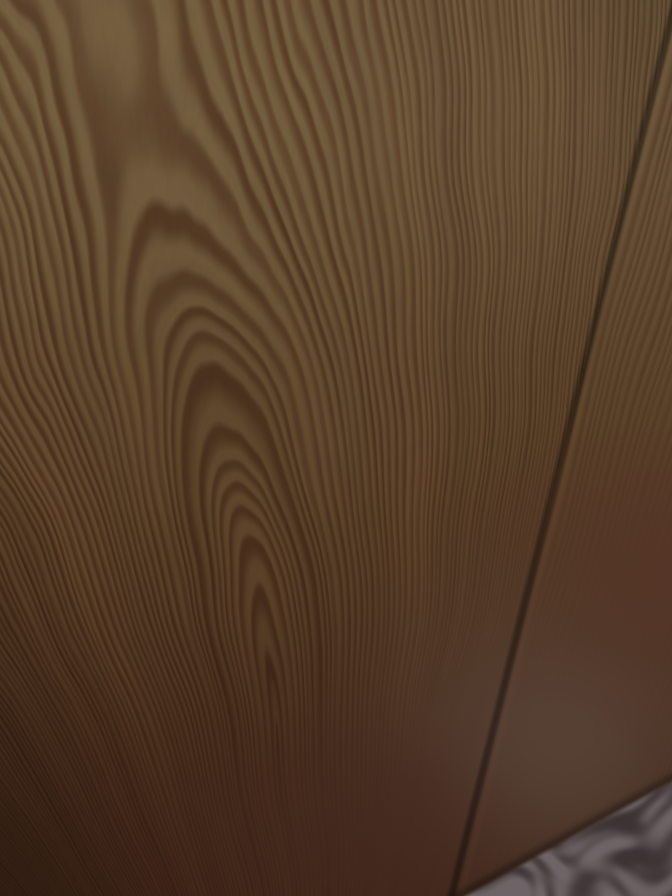
This texture is drawn by a Shadertoy shader. Its source:

```glsl
// Dim wooden panel with cathedral grain, a slanted plank seam and a patch of cloth in the corner.
#define RING_DENSITY 18.0   // growth rings per unit of ring radius
#define ARCH_RISE 0.75      // ring radius gained along the heart line
#define FINE_GRAIN 8.0      // extra ring crowding towards the seam
#define WOBBLE 0.60         // waviness of the rings
#define LATEWOOD vec3(0.77, 0.67, 0.61)
#define WOOD_TOP vec3(0.452, 0.366, 0.250)
#define WOOD_MID vec3(0.375, 0.277, 0.174)
#define WOOD_LOW vec3(0.268, 0.165, 0.105)
#define CLOTH_DARK vec3(0.24, 0.20, 0.20)
#define CLOTH_LIGHT vec3(0.43, 0.39, 0.40)
#define SEAM_WIDTH 0.0038

vec2 hashGradient(vec2 cell) {
    vec3 h = fract(vec3(cell.xyx) * vec3(0.1031, 0.1030, 0.0973));
    h += dot(h, h.yzx + 33.33);
    float angle = 6.2832 * fract((h.x + h.y) * h.z);
    return vec2(cos(angle), sin(angle));
}

// Gradient noise, roughly -0.7 to 0.7
float noise(vec2 p) {
    vec2 i = floor(p), f = p - i;
    vec2 s = f * f * f * (f * (f * 6.0 - 15.0) + 10.0);
    vec2 e = vec2(0.0, 1.0);
    float low = mix(dot(hashGradient(i), f),
                    dot(hashGradient(i + e.yx), f - e.yx), s.x);
    float high = mix(dot(hashGradient(i + e.xy), f - e.xy),
                     dot(hashGradient(i + e.yy), f - e.yy), s.x);
    return mix(low, high, s.y);
}

// Ring count: arches in the middle, open parallel lines at the top, a fan narrowing downwards
float archRings(vec2 p) {
    float heart = 0.325 - 0.05 * p.y - 0.165 * p.y * p.y;
    float fan = 0.07 + 0.19 * p.y;
    float across = (p.x - heart + 0.016 * noise(p * vec2(4.0, 6.0))) / fan;
    float rise = ARCH_RISE * smoothstep(0.12, 0.88, p.y);
    float radius = length(vec2(across, rise));
    float crowd = max(across - 0.85, 0.0);
    float rings = RING_DENSITY * radius + FINE_GRAIN * crowd * crowd;
    rings += WOBBLE * (noise(p * vec2(14.0, 4.5)) + 0.35 * noise(p * vec2(40.0, 9.0)));
    return rings + 0.9 * noise(vec2(rings * 0.4, 0.5));
}

// Darkness of the latewood: soft inner edge, crisper outer edge
float latewood(float rings, float along) {
    float blur = fwidth(rings);
    float s = fract(rings);
    float band = smoothstep(0.18 - 0.5 * blur, 0.66, s)
               * (1.0 - smoothstep(0.76 - 0.5 * blur, 1.0, s));
    float strength = 0.9 + 0.6 * noise(vec2(rings * 0.55, along * 3.0));
    return mix(band, 0.42, smoothstep(0.25, 0.75, blur)) * strength;
}

float glow(vec2 p, vec2 centre, vec2 size) {
    vec2 d = (p - centre) / size;
    return exp(-dot(d, d));
}

vec3 cloth(vec2 p) {
    vec2 bend = vec2(noise(p * 13.0), noise(p * 13.0 + 7.3));
    float swirl = noise(p * vec2(24.0, 30.0) + 1.8 * bend);
    return mix(CLOTH_DARK, CLOTH_LIGHT, smoothstep(-0.45, 0.35, swirl));
}

void mainImage(out vec4 fragColor, in vec2 fragCoord) {
    vec2 p = fragCoord / iResolution.y;
    float pixel = 1.0 / iResolution.y;
    float seam = p.x - (0.504 + 0.25 * p.y);
    float nextPlank = smoothstep(-pixel, pixel, seam);

    // Grain of both planks
    float rings = archRings(p);
    float straight = seam / (0.6 + 0.4 * p.y) * 105.0 + noise(p * vec2(12.0, 4.0));
    straight += 0.9 * noise(vec2(straight * 0.4, 3.5));
    float dark = mix(latewood(rings, p.y), 0.75 * latewood(straight, p.y), nextPlank);

    // Grain fades towards the right, the bottom and the hazy reflections
    float greyHaze = glow(p, vec2(0.62, 0.17), vec2(0.17, 0.15));
    float redHaze = glow(p, vec2(0.75, 0.37), vec2(0.15, 0.12));
    float warmHaze = glow(p, vec2(0.40, 0.07), vec2(0.16, 0.11));
    float haze = clamp(greyHaze + 0.8 * redHaze + 0.5 * warmHaze, 0.0, 0.9);
    float clarity = (1.0 - haze) * mix(1.0, 0.72, smoothstep(0.32, 0.52, p.x));
    clarity *= mix(0.6, 1.0, smoothstep(0.0, 0.38, p.y));
    dark = mix(0.4, dark, clarity);

    // Wood colour and light
    vec3 wood = mix(WOOD_LOW, WOOD_MID, smoothstep(-0.02, 0.55, p.y));
    wood = mix(wood, WOOD_TOP, smoothstep(0.4, 0.95, p.y));
    wood *= mix(0.72, 1.0, smoothstep(-0.1, 0.3, p.x + 0.5 * p.y));
    wood *= 1.0 - 0.08 * smoothstep(0.45, 0.75, p.x) * p.y;
    wood *= mix(vec3(1.0), LATEWOOD, dark);
    float fibre = noise(vec2(rings * 3.7, p.y * 14.0)) + 0.5 * noise(p * vec2(210.0, 45.0));
    float streak = noise(vec2(rings * 0.17, p.y * 1.5 + 4.0));
    wood *= 1.0 + (0.045 * fibre + 0.10 * streak) * (1.0 - haze) * (1.0 - nextPlank);
    wood = mix(wood, vec3(0.365, 0.285, 0.245), 0.75 * greyHaze);
    wood = mix(wood, vec3(0.340, 0.205, 0.160), 0.65 * redHaze);
    wood = mix(wood, vec3(0.275, 0.160, 0.125), 0.55 * warmHaze);

    // Seam: dark groove with a faint lit lip
    float groove = 1.0 - smoothstep(0.2 * SEAM_WIDTH, 1.7 * SEAM_WIDTH + pixel, abs(seam));
    float lip = glow(vec2(seam, 0.0), vec2(2.6 * SEAM_WIDTH, 0.0), vec2(SEAM_WIDTH, 1.0));
    wood *= (1.0 - 0.38 * groove) * (1.0 + 0.05 * lip);

    // Cloth below the panel edge
    float edge = p.y - 0.555 * (p.x - 0.52);
    wood *= 1.0 - 0.3 * glow(vec2(edge, 0.0), vec2(0.004, 0.0), vec2(0.007, 1.0));
    vec3 color = mix(cloth(p), wood, smoothstep(-0.003 - pixel, 0.003 + pixel, edge));
    fragColor = vec4(color, 1.0);
}
```
